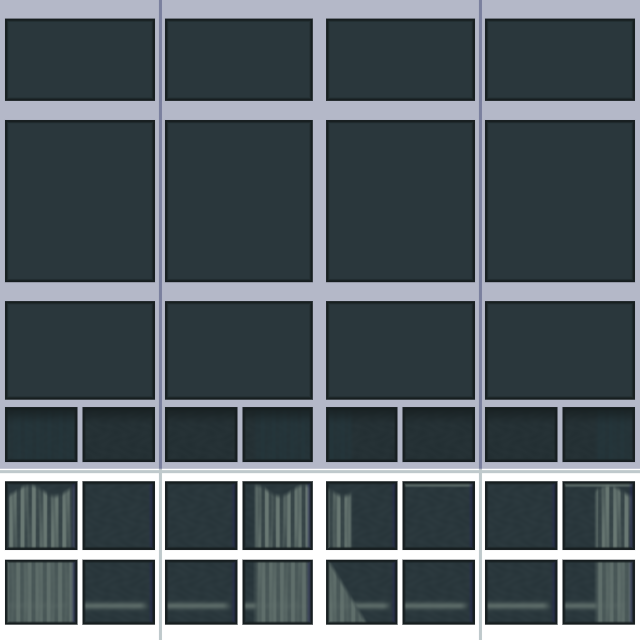
Write a three.js fragment shader that draws this pattern.

```glsl
varying vec2 vUv;

const vec3 PANEL = vec3(0.705, 0.72, 0.785);
const vec3 PLASTER = vec3(1.0);
const vec3 SEAM = vec3(0.48, 0.50, 0.62);
const vec3 PALE_SEAM = vec3(0.75, 0.79, 0.80);
const vec3 GLASS = vec3(0.163, 0.216, 0.235);
const vec3 GLASS_EDGE = vec3(0.085, 0.115, 0.12);
const vec3 CURTAIN = vec3(0.41, 0.47, 0.45);
const vec3 DIM_CURTAIN = vec3(0.16, 0.25, 0.28);
const vec3 FRINGE = vec3(0.15, 0.16, 0.34);

// One entry per bay, left to right
const vec4 BAY_LEFT = vec4(0.0078, 0.2578, 0.5095, 0.7578);
const vec4 BAY_RIGHT = vec4(0.2422, 0.4887, 0.7422, 0.9922);
const vec4 CURTAIN_WIDTH = vec4(0.98, 0.82, 0.36, 0.54);

// One entry per row, bottom to top
const vec3 LOWER_BOTTOM = vec3(0.0240, 0.1406, 0.2780);
const vec3 LOWER_TOP = vec3(0.1255, 0.2480, 0.3640);
const vec3 UPPER_BOTTOM = vec3(0.3755, 0.5590, 0.8424);
const vec3 UPPER_TOP = vec3(0.5295, 0.8125, 0.9710);

const float UPPER_START = 0.370;
const float ROW_GAP = 0.005;
const float MULLION_HALF = 0.0039;
const float PLASTER_TOP = 0.2676;
const float LEDGE_Y = 0.263;
const float LINE_HALF = 0.0024;
const float SEAM_OFFSET = 0.0007;

float pick(vec4 values, float i) {
  return dot(values, vec4(equal(vec4(i), vec4(0.0, 1.0, 2.0, 3.0))));
}

float stripe(float dist, float halfWidth, float aa) {
  return 1.0 - smoothstep(halfWidth - aa, halfWidth + aa, dist);
}

float folds(float x, float y, float seed) {
  float bend = 0.35 * sin(y * 3.0 + seed);
  float wave = 0.30 * sin(x * 43.0 + seed * 2.0 + bend)
             + 0.20 * sin(x * 77.0 + seed * 5.0 - bend);
  return smoothstep(0.1, 0.9, 0.5 + wave);
}

float mottle(vec2 p) {
  return sin(p.x * 210.0 + 2.0 * sin(p.y * 170.0)) * sin(p.y * 260.0 + sin(p.x * 130.0));
}

vec3 facade(vec2 p, float aa) {
  float plaster = 1.0 - smoothstep(PLASTER_TOP - aa, PLASTER_TOP + aa, p.y);
  float seamDist = abs(fract((p.x - SEAM_OFFSET) * 2.0) - 0.5) * 0.5;
  vec3 c = mix(PANEL, PLASTER, plaster);
  c = mix(c, PALE_SEAM, stripe(abs(p.y - LEDGE_Y), LINE_HALF, aa));
  return mix(c, mix(SEAM, PALE_SEAM, plaster), stripe(seamDist, LINE_HALF, aa));
}

// Small panes: q runs 0 to 1 over the pane, side is 0 left and 1 right
vec3 lowerGlass(vec3 c, vec2 q, vec2 p, float row, float bay, float side) {
  float isBase = 1.0 - step(0.5, row);
  float isDim = step(1.5, row);
  float isMiddle = 1.0 - isBase - isDim;
  c += 0.008 * mottle(p);

  // Curtain hangs from the outer side of alternate bays
  float odd = mod(bay, 2.0);
  float x = mix(q.x, 1.0 - q.x, odd);
  float width = pick(CURTAIN_WIDTH, bay);
  float flare = isBase * step(width, 0.4) * (0.22 - 0.55 * q.y);
  float cover = 1.0 - smoothstep(-0.05, 0.04, x - width - flare);
  cover *= 1.0 - abs(side - odd);
  float hem = 0.87 + 0.08 * sin(x * 9.0 + bay * 2.0 - 1.5);
  cover *= mix(1.0, 1.0 - smoothstep(hem - 0.06, hem + 0.05, q.y), isMiddle);
  float pleat = folds(x, q.y, bay + row * 1.7);
  float cloth = mix(mix(0.22, 1.0, pleat), mix(0.50, 0.85, pleat), isBase);
  cloth = mix(cloth, mix(0.35, 0.65, pleat), isDim);
  c = mix(c, mix(CURTAIN, DIM_CURTAIN, isDim), cover * cloth);

  // Rail behind the bottom row
  float rail = exp(-pow((q.y - 0.29) / 0.055, 2.0));
  rail *= 1.0 - smoothstep(0.78, 0.95, q.x);
  c = mix(c, CURTAIN, 0.75 * rail * isBase * (1.0 - 0.8 * cover));

  // Blind edge, blue fringe and shaded lintel
  float blind = smoothstep(0.90, 0.94, q.y) * side * step(1.5, bay) * isMiddle;
  c = mix(c, CURTAIN, 0.65 * blind);
  c = mix(c, FRINGE, 0.55 * smoothstep(0.90, 0.96, q.x) * (1.0 - isDim));
  return mix(c, GLASS_EDGE, isDim * (0.25 + 0.55 * smoothstep(0.65, 1.0, q.y)));
}

void main() {
  vec2 p = vUv;
  float aa = 0.6 * max(fwidth(p.x), fwidth(p.y));
  float bay = min(floor(p.x * 4.0), 3.0);
  float lower = 1.0 - step(UPPER_START, p.y);

  // Bounds of the nearest pane
  vec3 bottoms = mix(UPPER_BOTTOM, LOWER_BOTTOM, lower);
  vec3 tops = mix(UPPER_TOP, LOWER_TOP, lower);
  float row = step(bottoms.y - ROW_GAP, p.y) + step(bottoms.z - ROW_GAP, p.y);
  vec2 lo = vec2(pick(BAY_LEFT, bay), pick(vec4(bottoms, 0.0), row));
  vec2 hi = vec2(pick(BAY_RIGHT, bay), pick(vec4(tops, 0.0), row));
  float middle = (bay + 0.5) / 4.0;
  float side = step(middle, p.x);
  lo.x = mix(lo.x, middle + MULLION_HALF, lower * side);
  hi.x = mix(hi.x, middle - MULLION_HALF, lower * (1.0 - side));

  vec2 inset = min(p - lo, hi - p);
  float depth = min(inset.x, inset.y);
  vec3 glass = GLASS;
  if (lower > 0.5) glass = lowerGlass(glass, (p - lo) / (hi - lo), p, row, bay, side);
  glass = mix(GLASS_EDGE, glass, smoothstep(0.0015, 0.0065, depth));

  vec3 color = mix(facade(p, aa), glass, smoothstep(-aa, aa, depth));
  gl_FragColor = vec4(color, 1.0);
}
```
